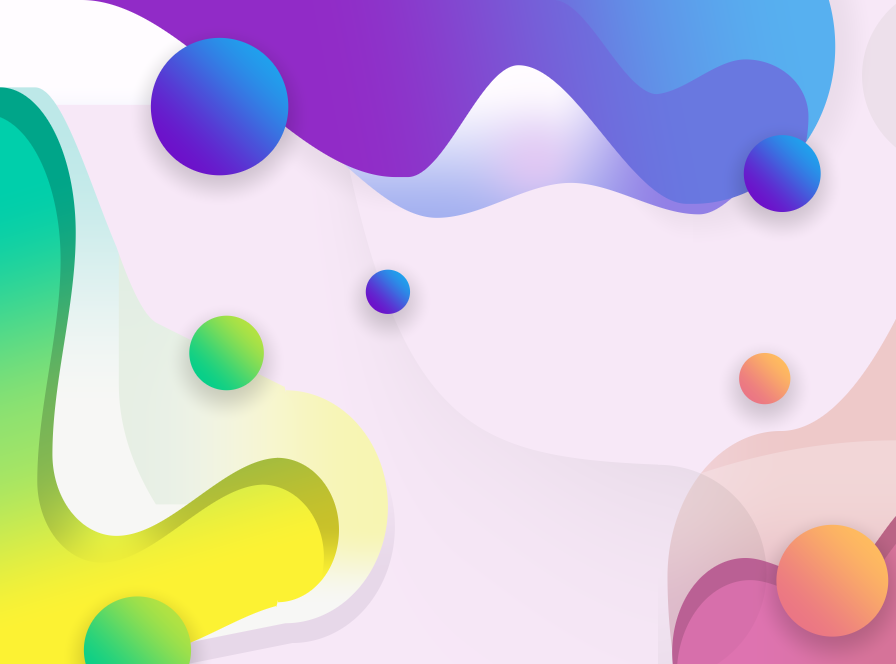
This background is drawn by a WebGL 2 fragment shader. Its source:

```glsl
#version 300 es
precision highp float;
// Abstract backdrop of flowing gradient waves and glossy floating discs on pale lilac.
uniform vec2 u_resolution;
out vec4 outColor;

// Discs as center and radius; canvas is 7.68 x 5.7 units, y pointing down
const vec3 discs[7] = vec3[7](
  vec3(1.885, .915, .59), vec3(6.715, 1.49, .33), vec3(3.33, 2.505, .19),
  vec3(1.945, 3.03, .32), vec3(1.18, 5.58, .46),
  vec3(6.565, 3.25, .22), vec3(7.145, 4.985, .48));
const vec3 discLow[3] = vec3[3](vec3(.43, .06, .79), vec3(.02, .81, .54), vec3(.92, .46, .52));
const vec3 discHigh[3] = vec3[3](vec3(.12, .64, .93), vec3(.72, .89, .25), vec3(1., .74, .37));

float ramp(float a, float b, float x) { return smoothstep(a, b, x); }

float ellipse(vec2 p, vec2 center, vec2 radii) {
  return (length((p - center) / radii) - 1.) * min(radii.x, radii.y);
}

// Antialiased coverage of the region d < 0
float fill(float d) {
  float pixel = 5.7 / u_resolution.y;
  float width = clamp(length(vec2(dFdx(d), dFdy(d))), .5 * pixel, 4. * pixel);
  return clamp(.5 - d / width, 0., 1.);
}

float lilacWave(vec2 p) {
  if (p.x > 5.65) return ellipse(p, vec2(5.65, 4.92), vec2(.93));
  return 4.01 - 1.78 * exp(-1.8 * (p.x - 3.2)) - p.y;
}

float violetWave(vec2 p) {
  if (p.x > 5.95) return ellipse(p, vec2(5.95, .4), vec2(1.22, 1.35));
  return p.y - 1.52 * ramp(.7, 3.4, p.x) + .96 * ramp(3.5, 4.45, p.x) - 1.19 * ramp(4.45, 5.9, p.x);
}

float violetRibbon(vec2 p) {
  float edge = .9 + .97 * ramp(2.1, 3.75, p.x) - .3 * ramp(3.75, 4.9, p.x)
    + .27 * ramp(4.9, 6., p.x) - .6 * ramp(6., 6.9, p.x);
  return max(p.y - edge, p.x - 6.8);
}

float skyOverlay(vec2 p) {
  if (p.x > 6.4) return -ellipse(p, vec2(6.4, 1.), vec2(.54, p.y < 1. ? .49 : .8));
  return p.y - .81 * ramp(4.75, 5.65, p.x) + .3 * ramp(5.6, 6.4, p.x);
}

float greenWave(vec2 p) {
  if (p.x > 2.38) return ellipse(p, vec2(2.38, 4.55), vec2(.53, .62));
  if (p.x > 1.) {
    float top = 4.6 - .67 * ramp(1., 2.4, p.x);
    return max(top - p.y, p.y - 5.62 + .45 * ramp(1.2, 2.6, p.x));
  }
  if (p.y > 3.9) return -ellipse(p, vec2(1., 3.9), vec2(.55, .7));
  if (p.y > 2.) return p.x - mix(.65, .45, ramp(2., 3.9, p.y));
  return ellipse(p, vec2(0., 2.), vec2(.65, 1.25));
}

float paleWave(vec2 p) {
  if (p.x > 2.45) return ellipse(p, vec2(2.45, 4.35), vec2(.88, 1.));
  float top = .75 + 1.85 * ramp(.3, 1.35, p.x) + .5 * max(p.x - 1., 0.);
  return max(top - p.y, p.y - 5.35 - .2 * (2.45 - p.x));
}

float blushWave(vec2 p) {
  if (p.x < 6.7 && p.y < 4.95) return ellipse(p, vec2(6.7, 4.95), vec2(.97, 1.25));
  if (p.x < 6.7) return 5.73 + .1 * pow(p.y - 4.95, 2.) - p.x;
  return 3.7 - .98 * pow(p.x - 6.7, 2.) - p.y;
}

float pinkWave(vec2 p) {
  if (p.x < 6.4) return ellipse(p, vec2(6.4, 5.6), vec2(.63, .81));
  return 4.79 + .15 * ramp(6.4, 7., p.x) - .65 * ramp(7.2, 7.9, p.x) - p.y;
}

void main() {
  vec2 p = gl_FragCoord.xy / u_resolution.y * 5.7;
  p.y = 5.7 - p.y;

  // Lilac ground with a faint wave and corner disc
  vec3 col = vec3(.97, .91, .97);
  float lilac = lilacWave(p), inLilac = fill(lilac);
  col = mix(col, vec3(.9, .85, .9), inLilac * exp(min(lilac, 0.) * 1.1) * mix(.4, .75, ramp(4., 6., p.x)));
  float corner = ellipse(p, vec2(8.2, .65), vec2(.8));
  col = mix(col, vec3(.92, .87, .91), fill(corner) * .8);

  // Violet wave over its pale ribbon
  float violet = violetWave(p);
  col *= 1. - .05 * (1. - ramp(0., .35, violet));
  vec3 ribbon = mix(vec3(1., .99, 1.), vec3(.64, .69, .94), ramp(.7, 1.95, p.y));
  ribbon = mix(ribbon, vec3(.92, .77, .95), .65 * exp(-6. * dot(p - vec2(4.6, 1.4), p - vec2(4.6, 1.4))));
  ribbon = mix(ribbon, vec3(.57, .5, .9), ramp(4.7, 5.8, p.x));
  col = mix(col, ribbon, fill(violetRibbon(p)));
  vec3 body = mix(vec3(.57, .17, .78), vec3(.41, .47, .88), ramp(2.6, 5.8, p.x - .2 * p.y));
  body = mix(body, vec3(.34, .69, .94), fill(skyOverlay(p)) * ramp(4.2, 6.9, p.x - .2 * p.y));
  col = mix(col, body, fill(violet));

  // Pale wave, its cast shade and inner fold
  col = mix(col, vec3(.88, .82, .89), .7 * fill(paleWave(p - vec2(.06, .17))) * ramp(3.8, 5., p.y));
  vec3 pale = mix(vec3(.74, .91, .91), vec3(.97, .97, .96), ramp(1., 3.6, p.y));
  float fold = fill(max(1.02 + .3 * pow(max(p.y - 3.3, 0.), 2.) - p.x, p.y - 4.33));
  pale = mix(pale, vec3(.89, .93, .88), fold * .8 * (1. - ramp(1.1, 2.6, p.x)));
  pale = mix(pale, vec3(.97, .96, .7), ramp(1.3, 3.2, p.x) * (1. - ramp(4.5, 5.2, p.y)));
  col = mix(col, pale, fill(paleWave(p)));

  // Green to yellow wave with a shaded rim
  float flow = p.y + .3 * p.x;
  vec3 leaf = mix(vec3(0., .81, .67), vec3(.6, .89, .42), ramp(1.6, 4., flow));
  leaf = mix(leaf, vec3(.99, .95, .2), ramp(3.7, 5.5, flow));
  float rim = 1. - fill(greenWave(p - vec2(-.13, .23)));
  rim *= 1. - exp(-5. * dot(p - vec2(.95, 4.6), p - vec2(.95, 4.6)));
  rim *= 1. - ramp(4.5, 5., p.y);
  col = mix(col, leaf * (1. - .2 * rim), fill(greenWave(p)));

  // Blush veil and pink wave
  vec3 blush = mix(vec3(.93, .78, .78), vec3(.88, .69, .76), ramp(4.2, 5.4, p.y));
  float veil = fill(3.78 + .1 * pow(7.7 - p.x, 2.) - p.y);
  blush = mix(blush, vec3(.95, .85, .85), veil * .8 * (1. - ramp(4., 5.2, p.y)));
  blush *= 1. - .06 * inLilac;
  float blushCover = mix(.65, .95, ramp(5.7, 6.8, p.x));
  col = mix(col, blush, blushCover * fill(blushWave(p)));
  vec3 pink = mix(vec3(.87, .45, .69), vec3(.84, .45, .6), ramp(6.4, 7.6, p.x));
  float pinkRim = 1. - fill(pinkWave(p - vec2(.04, .19)));
  col = mix(col, pink * (1. - .13 * pinkRim - .03 * inLilac), fill(pinkWave(p)));

  // Floating discs with soft shadows and diagonal gradients
  for (int i = 0; i < 7; i++) {
    vec2 q = p - discs[i].xy;
    float r = discs[i].z;
    int kind = i < 3 ? 0 : i < 5 ? 1 : 2;
    col *= 1. - .16 * (1. - ramp(-.12, .2, length(q - vec2(0., .08)) - r));
    vec3 tone = mix(discLow[kind], discHigh[kind], ramp(-1.1, 1.2, (q.x - q.y) * .707 / r));
    col = mix(col, tone, fill(length(q) - r));
  }
  outColor = vec4(col, 1.);
}
```
